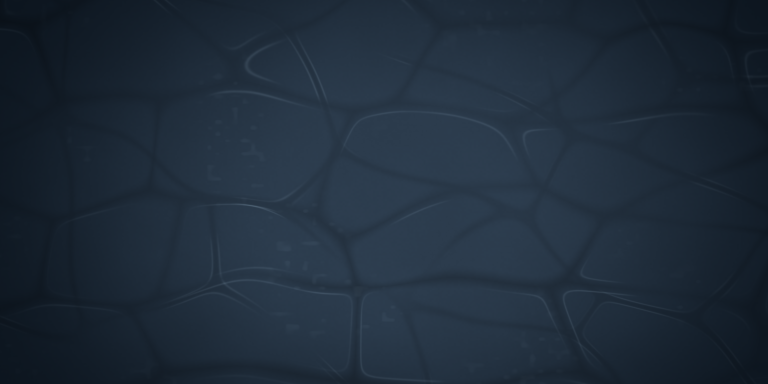
A Shadertoy shader for this texture:

```glsl
// Dim blue flagstone wall: large rounded slabs with soft dark joints, thin worn
// rims that catch the light here and there, fine cracks and a heavy vignette.
// Slabs are a warped Voronoi pattern whose border distances are smoothly joined.

#define SLAB_SIZE vec2(0.47, 0.25)
#define LIT_COLOR vec3(0.174, 0.238, 0.306)
#define DARK_COLOR vec3(0.048, 0.083, 0.121)
#define RIM_COLOR vec3(0.110, 0.122, 0.128)
#define JOINT_WIDTH 0.025
#define JOINT_DEPTH 0.19
#define RIM_WIDTH 0.0028
#define ROUNDING 75.0
#define WARP 0.10
#define GRAIN 0.022

float hash(vec2 p) {
    return fract(sin(dot(p, vec2(127.1, 311.7))) * 43758.5453);
}

vec2 hash2(vec2 p) {
    return vec2(hash(p), hash(p + 37.3));
}

float noise(vec2 p) {
    vec2 i = floor(p), f = fract(p);
    f = f * f * (3.0 - 2.0 * f);
    return mix(mix(hash(i), hash(i + vec2(1, 0)), f.x),
               mix(hash(i + vec2(0, 1)), hash(i + vec2(1, 1)), f.x), f.y);
}

float fbm(vec2 p) {
    float sum = 0.0, weight = 0.5;
    for (int i = 0; i < 4; i++) {
        sum += weight * noise(p);
        p = p * 2.03 + 17.1;
        weight *= 0.5;
    }
    return sum;
}

// Jittered slab centre, in grid units
vec2 slabCentre(vec2 cell) {
    return cell + 0.5 + 0.85 * (hash2(cell) - 0.5);
}

// x: rounded distance to the border in canvas units, yz: offset from the centre
vec3 slabs(vec2 p, vec2 size) {
    p /= size;
    vec2 base = floor(p), home = base, toHome = vec2(0.0);
    float nearest = 1e3;
    for (int j = -1; j <= 1; j++)
    for (int i = -1; i <= 1; i++) {
        vec2 cell = base + vec2(i, j);
        vec2 r = slabCentre(cell) - p;
        if (dot(r, r) < nearest) {
            nearest = dot(r, r);
            toHome = r;
            home = cell;
        }
    }
    float sum = 0.0;
    for (int j = -2; j <= 2; j++)
    for (int i = -2; i <= 2; i++) {
        if (i == 0 && j == 0) continue;
        vec2 r = slabCentre(home + vec2(i, j)) - p;
        vec2 normal = normalize(r - toHome);
        float d = dot(0.5 * (r + toHome), normal) / length(normal / size);
        sum += exp(-ROUNDING * d);
    }
    return vec3(-log(sum) / ROUNDING, -toHome);
}

float ridge(float d, float width) {
    return exp(-d * d / (width * width));
}

void mainImage(out vec4 fragColor, in vec2 fragCoord) {
    vec2 uv = fragCoord / iResolution.xy;
    vec2 p = fragCoord / iResolution.y;

    // Bend the joints
    vec2 bend = vec2(noise(p * 3.6), noise(p * 3.6 + 51.7)) - 0.5;
    vec2 q = p + WARP * bend;

    // Main slabs; their joints vary in width and fade out in places
    vec3 slab = slabs(q + vec2(1.4, 1.8), SLAB_SIZE);
    float width = JOINT_WIDTH * mix(0.55, 1.5, noise(p * 5.0 + 9.0));
    float joint = 1.0 - smoothstep(-0.012, width, slab.x);
    float depth = JOINT_DEPTH * mix(0.25, 1.35, noise(p * 3.4 + 40.0));

    // Worn rims: long thin strokes, stronger on upper left sides
    float facing = dot(normalize(slab.yz + 1e-4), vec2(-0.4, 0.9));
    float worn = smoothstep(0.52, 0.82, noise(p * 4.6 + 23.0) + 0.14 * facing);
    worn *= mix(0.4, 1.1, noise(p * 13.0));
    float rim = worn * ridge(slab.x - width * 0.7, RIM_WIDTH);

    // Sparse slanted cracks, each with a faint lit lip
    vec2 slanted = mat2(0.87, 0.5, -0.5, 0.87) * (p + 1.2 * WARP * bend);
    float crack = slabs(slanted + 8.0, 1.25 * SLAB_SIZE).x;
    float cracked = smoothstep(0.46, 0.72, noise(p * 2.9 + 5.0)) * (1.0 - joint);
    float crackLine = cracked * ridge(max(crack, 0.0), 0.010);
    float crackLip = cracked * ridge(crack - 0.009, RIM_WIDTH)
                   * smoothstep(0.50, 0.78, noise(p * 6.0 + 77.0));

    // Vignette sets the base colour
    vec2 centred = 2.0 * uv - vec2(1.04, 0.94);
    float light = 1.0 - smoothstep(0.24, 1.25, length(centred * vec2(1.0, 0.66)));
    vec3 color = mix(DARK_COLOR, LIT_COLOR, light);

    // Surface: mottling, fine grain, small pale smudges
    float mottle = 0.08 * (fbm(p * 6.0) - 0.47);
    float grain = GRAIN * (noise(p * 190.0) - 0.5);
    float smudge = smoothstep(0.70, 1.0, noise(p * vec2(44.0, 60.0)))
                 * smoothstep(0.64, 0.85, noise(p * 5.0 + 60.0));
    color *= 1.0 + mottle + grain;
    color *= (1.0 - depth * joint) * (1.0 - 0.09 * crackLine);
    color += RIM_COLOR * (0.3 + 0.7 * light) * (0.8 * rim + 0.65 * crackLip + 0.25 * smudge);

    fragColor = vec4(color, 1.0);
}
```
